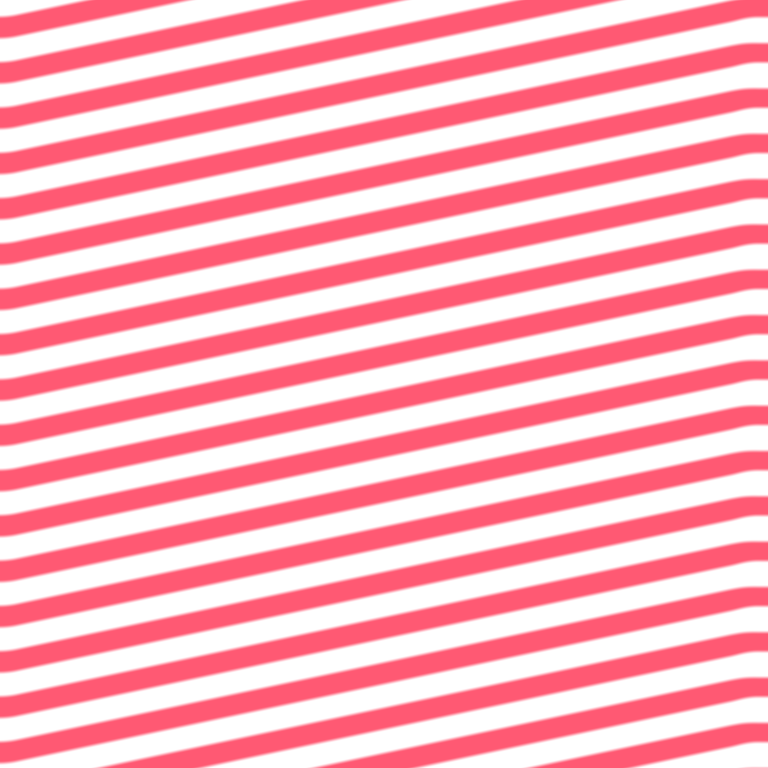
Give the GLSL for this pattern, as a WebGL 1 fragment shader.

```glsl
precision highp float;
uniform vec2 u_resolution;

#define STRIPE_COLOR vec3(1.0, 0.35, 0.45)
#define GROUND_COLOR vec3(1.0)
#define PERIOD 0.059
#define STRIPE_WIDTH 0.0278
#define END_WIDTH 0.0250
#define SLOPE 0.2107
#define TOP_OFFSET 0.038
#define BEND_LEFT 0.0104
#define BEND_RIGHT 0.974
#define BEND_RADIUS 0.012
#define EDGE_SOFTNESS 0.0032

// Polynomial minimum that rounds the corner where a and b cross
float smoothMin(float a, float b, float radius) {
  float h = max(radius - abs(a - b), 0.0) / radius;
  return min(a, b) - 0.25 * radius * h * h;
}

float smoothMax(float a, float b, float radius) {
  return -smoothMin(-a, -b, radius);
}

// Height of the stripe path: a long ramp that levels off at both sides
float rampHeight(float x) {
  float run = smoothMax(x, BEND_LEFT, BEND_RADIUS);
  run = smoothMin(run, BEND_RIGHT, BEND_RADIUS);
  return SLOPE * run;
}

// Vertical distance to the centre line of the nearest stripe
float stripeDistance(vec2 uv) {
  float depth = 1.0 - uv.y + rampHeight(uv.x) - TOP_OFFSET;
  return abs(fract(depth / PERIOD + 0.5) - 0.5) * PERIOD;
}

void main() {
  vec2 uv = gl_FragCoord.xy / u_resolution;

  // Stripes narrow slightly where they level off on the right
  float taper = smoothstep(BEND_RIGHT - 0.025, BEND_RIGHT + 0.015, uv.x);
  float halfWidth = 0.5 * mix(STRIPE_WIDTH, END_WIDTH, taper);

  // Soft edge, never thinner than a pixel
  float soft = max(EDGE_SOFTNESS, 1.0 / u_resolution.y);
  float edge = stripeDistance(uv) - halfWidth;
  float coverage = 1.0 - smoothstep(-soft, soft, edge);

  gl_FragColor = vec4(mix(GROUND_COLOR, STRIPE_COLOR, coverage), 1.0);
}
```
